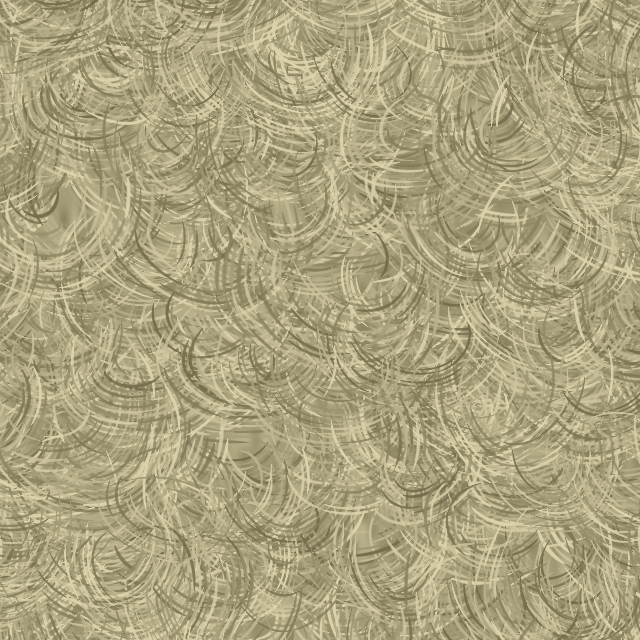
This texture is drawn by a Shadertoy shader. Its source:

```glsl
float hash(vec2 p) {
    return fract(sin(dot(p, vec2(127.1, 311.7))) * 43758.5453);
}

float noise(vec2 p) {
    vec2 i = floor(p), f = fract(p);
    f = f * f * (3.0 - 2.0 * f);
    return mix(mix(hash(i), hash(i + vec2(1, 0)), f.x),
               mix(hash(i + vec2(0, 1)), hash(i + vec2(1, 1)), f.x), f.y);
}

// One bowl of fibres lying along nested U-shaped arcs: x = tone, y = coverage
vec2 bowl(vec2 p, vec2 seed) {
    float radius = mix(0.11, 0.2, hash(seed + 3.1));
    float turn = 1.3 * (hash(seed + 5.7) - 0.5);
    p = mat2(cos(turn), sin(turn), -sin(turn), cos(turn)) * p;
    p.x *= mix(0.85, 1.2, hash(seed + 7.3));
    p += 0.006 * sin(p.yx * 27.0 + 6.28 * hash(seed + 9.2));

    float r = length(p);
    if (r > radius) return vec2(0);
    float angle = atan(p.x, -p.y);

    // Split the rings into lanes, and each lane into single fibres
    float laneWidth = mix(0.0065, 0.0095, hash(seed + 11.4));
    float lane = floor(r / laneWidth);
    float laneRadius = (lane + 0.5) * laneWidth;
    float fibreLength = mix(0.06, 0.12, hash(seed + vec2(lane, 1.7)));
    float offset = hash(seed + vec2(lane, 4.3));
    float along = angle * laneRadius / fibreLength + offset;
    float id = floor(along);
    float f = along - id - 0.5;
    vec2 fibre = seed * 1.37 + vec2(lane, id * 3.0);

    // Whole fibres thin out near the centre, the rim and the open top
    float midAngle = abs(id + 0.5 - offset) * fibreLength / laneRadius;
    float rim = laneRadius / radius;
    float density = 0.92 * (1.0 - smoothstep(0.8, 1.9, midAngle))
                  * smoothstep(0.2, 0.5, rim) * (1.0 - smoothstep(0.82, 1.0, rim));
    if (hash(fibre + 0.6) > density) return vec2(0);

    // Tapered, slightly tilted stroke
    float halfWidth = mix(0.32, 0.5, hash(fibre + 2.2)) * sqrt(max(1.0 - 4.0 * f * f, 0.001));
    float across = abs(fract(r / laneWidth) - 0.5 + 0.5 * f * (hash(fibre + 8.8) - 0.5));
    float cover = 1.0 - smoothstep(halfWidth * 0.3, halfWidth, across);

    float tone = mix(-0.08, 1.0, hash(fibre + 6.4))
               + 0.25 * (hash(seed + 13.9) - 0.5)
               + 0.22 * smoothstep(0.5, 0.9, rim);
    return vec2(tone, 0.82 * cover);
}

void mainImage(out vec4 fragColor, in vec2 fragCoord) {
    vec2 uv = fragCoord / iResolution.y;

    // Soft mottled ground
    float tone = 0.2 + 0.5 * noise(uv * vec2(60.0, 35.0));

    // Three coats of overlapping bowls
    float cellSize = 0.12;
    for (int coat = 0; coat < 3; coat++) {
        vec2 grid = uv / cellSize + float(coat) * vec2(0.37, 0.61);
        vec2 home = floor(grid);
        for (int y = 2; y >= -2; y--) {
            for (int x = -2; x <= 2; x++) {
                vec2 cell = home + vec2(x, y);
                vec2 seed = cell + float(coat) * vec2(31.3, 17.9);
                vec2 centre = cell + vec2(hash(seed), hash(seed + 1.5));
                vec2 stroke = bowl((grid - centre) * cellSize, seed);
                tone = mix(tone, stroke.x, stroke.y);
            }
        }
    }

    // Olive shadow to pale straw
    vec3 shadow = vec3(0.46, 0.43, 0.30);
    vec3 straw = vec3(0.86, 0.82, 0.67);
    fragColor = vec4(mix(shadow, straw, clamp(tone, 0.0, 1.0)), 1.0);
}
```
